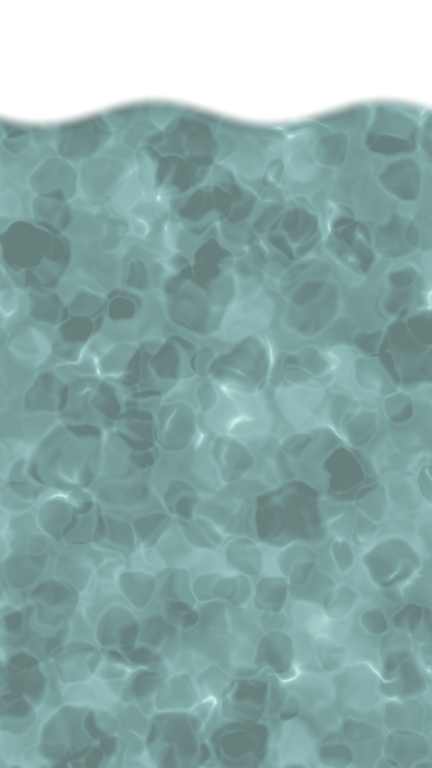
Reproduce this texture procedurally as a Shadertoy shader.

```glsl
const float TAU = 6.28319;

// Surface wave: heights as shares of the canvas height, the rest in canvas widths
const float WATER_LEVEL = 0.853;
const float WAVE_HEIGHT = 0.015;
const float WAVE_LENGTH = 0.53;
const float WAVE_CREST = 0.359;
const float EDGE_SOFTNESS = 0.019;
const float FRINGE_DEPTH = 0.028;

// Water structure
const float LARGE_CELLS = 8.0;
const float SMALL_CELLS = 13.5;
const float WARP_SCALE = 11.0;
const float WARP_AMOUNT = 0.032;
const float BROAD_SCALE = 4.2;
const float GLINT_SCALE = 13.0;
const float GLINT_STRENGTH = 1.1;

const vec3 SKY = vec3(1.0);
const vec3 SHADE = vec3(0.40, 0.50, 0.49);
const vec3 BODY = vec3(0.47, 0.62, 0.61);
const vec3 LIGHT = vec3(0.56, 0.73, 0.72);
const vec3 GLINT = vec3(0.79, 0.93, 0.91);

vec3 hash3(vec2 p) {
    vec3 q = fract(p.xyx * vec3(0.1031, 0.1030, 0.0973));
    q += dot(q, q.yxz + 33.33);
    return fract((q.xxy + q.yzz) * q.zyx);
}

float cornerSlope(vec2 cell, vec2 offset) {
    float angle = TAU * hash3(cell).x;
    return dot(vec2(cos(angle), sin(angle)), offset);
}

float gradientNoise(vec2 p) {
    vec2 i = floor(p), f = fract(p);
    vec2 u = f * f * f * (f * (f * 6.0 - 15.0) + 10.0);
    vec2 e = vec2(1.0, 0.0);
    float low = mix(cornerSlope(i, f), cornerSlope(i + e, f - e), u.x);
    float high = mix(cornerSlope(i + e.yx, f - e.yx),
                     cornerSlope(i + 1.0, f - 1.0), u.x);
    return mix(low, high, u.y);
}

// Overlapping translucent discs: x = summed shade, y = summed bright rim
vec2 bubbles(vec2 p) {
    vec2 cell = floor(p), sum = vec2(0.0);
    for (int y = -1; y <= 1; y++)
    for (int x = -1; x <= 1; x++) {
        vec2 id = cell + vec2(x, y);
        vec3 h = hash3(id + 17.0);
        vec2 centre = id + mix(vec2(0.2), vec2(0.8), h.xy);
        float radius = mix(0.35, 0.72, h.z);
        float d = length(p - centre) - radius;
        float tint = hash3(id + 91.0).x;
        sum.x += (tint - 0.52) * smoothstep(0.07, -0.10, d);
        float rim = (d - 0.04) / 0.07;
        sum.y += exp(-rim * rim) * (1.0 - tint);
    }
    return sum;
}

// Narrow crest lines where the noise crosses zero
float ridge(vec2 p, float sharpness) {
    return exp(-sharpness * abs(gradientNoise(p)));
}

float waterTone(vec2 p) {
    vec2 wp = p * WARP_SCALE;
    vec2 warp = vec2(gradientNoise(wp), gradientNoise(wp + 37.0));
    warp += 0.4 * vec2(gradientNoise(wp * 2.3 + 11.0), gradientNoise(wp * 2.3 + 53.0));
    vec2 q = p + WARP_AMOUNT * warp;

    vec2 large = bubbles(q * LARGE_CELLS);
    vec2 small = bubbles(q * SMALL_CELLS + 40.0);
    float broad = gradientNoise(p * BROAD_SCALE + 8.0);
    float tone = 0.40 + 0.45 * broad;
    tone += 0.78 * large.x + 0.52 * small.x;
    tone += 0.17 * large.y + 0.13 * small.y;
    tone += 0.14 * gradientNoise(q * 28.0);

    // Glints: crossing crest lines, gathered in scattered patches
    float patches = smoothstep(0.05, 0.45, gradientNoise(p * 7.0 + 63.0) + 0.3 * broad);
    vec2 g = q * GLINT_SCALE;
    float crossing = ridge(g, 7.0) * ridge(g.yx * 0.8 + 29.0, 4.0);
    return tone + GLINT_STRENGTH * crossing * (0.15 + patches);
}

vec3 waterColour(float tone) {
    vec3 colour = mix(SHADE, BODY, smoothstep(-0.15, 0.5, tone));
    colour = mix(colour, LIGHT, smoothstep(0.4, 1.05, tone));
    return mix(colour, GLINT, smoothstep(0.95, 1.9, tone));
}

void mainImage(out vec4 fragColor, in vec2 fragCoord) {
    float aspect = iResolution.y / iResolution.x;
    vec2 p = fragCoord / iResolution.x;

    // Depth below the rolling surface
    float swell = cos(TAU * (p.x - WAVE_CREST) / WAVE_LENGTH);
    float depth = (WATER_LEVEL + WAVE_HEIGHT * swell) * aspect - p.y;

    // Shaded fringe, strongest under the crests
    float fringe = exp(-max(depth, 0.0) / FRINGE_DEPTH);
    float tone = waterTone(p) - fringe * (0.45 + 0.25 * swell);

    float cover = smoothstep(-EDGE_SOFTNESS, EDGE_SOFTNESS, depth);
    fragColor = vec4(mix(SKY, waterColour(tone), cover), 1.0);
}
```
